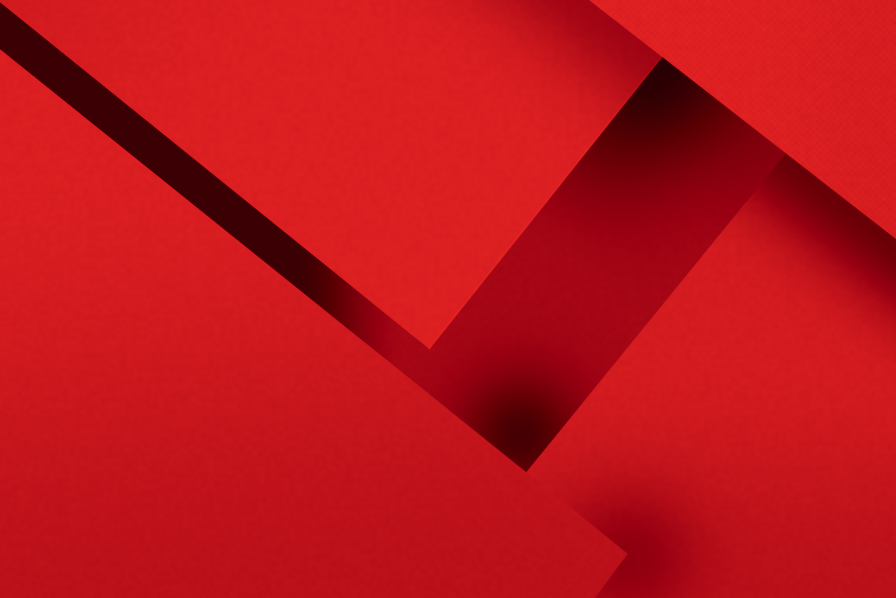
Write a WebGL 1 fragment shader that draws this background.

```glsl
precision highp float;
// Overlapping sheets of red paper with a deep shadowed channel between them.

uniform vec2 u_resolution;

// Layout: x runs 0 to ASPECT, y runs 0 to 1
const float ASPECT = 1.5;
const vec2 UPPER_START = vec2(0.0, 0.996);
const vec2 UPPER_CORNER = vec2(0.719, 0.416);
const vec2 UPPER_END = vec2(1.107, 0.902);
const vec2 LOWER_START = vec2(0.0, 0.918);
const vec2 LOWER_CORNER = vec2(1.051, 0.074);
const vec2 LOWER_END = vec2(0.996, 0.0);
const vec2 TOP_START = vec2(0.986, 1.0);
const vec2 TOP_END = vec2(1.5, 0.6);
const vec2 RIGHT_START = vec2(0.883, 0.213);
const vec2 RIGHT_END = vec2(1.3125, 0.74);

// Paper texture and edge light
const float GRAIN_SCALE = 95.0;
const float GRAIN_AMOUNT = 0.022;
const float WEAVE_SCALE = 85.0;
const float WEAVE_AMOUNT = 0.012;
const float RIM_WIDTH = 0.003;
const float RIM_LIGHT = 0.04;

vec2 hashGradient(vec2 cell) {
  float h = fract(sin(dot(cell, vec2(127.1, 311.7))) * 43758.5);
  return vec2(cos(h * 6.2832), sin(h * 6.2832));
}

float gradientNoise(vec2 p) {
  vec2 i = floor(p);
  vec2 f = fract(p);
  vec2 u = f * f * f * (f * (f * 6.0 - 15.0) + 10.0);
  vec2 e = vec2(1.0, 0.0);
  float a = dot(hashGradient(i), f);
  float b = dot(hashGradient(i + e.xy), f - e.xy);
  float c = dot(hashGradient(i + e.yx), f - e.yx);
  float d = dot(hashGradient(i + e.xx), f - e.xx);
  return mix(mix(a, b, u.x), mix(c, d, u.x), u.y);
}

// Signed distance to the line a-b, positive on its left
float side(vec2 p, vec2 a, vec2 b) {
  vec2 dir = normalize(b - a);
  return dot(p - a, vec2(-dir.y, dir.x));
}

float glow(float d, float radius) {
  return exp(-d * d / (radius * radius));
}

// Red pigment: green and blue rise with the tone
vec3 pigment(float tone) {
  return vec3(tone, max(0.0, (tone - 0.6) * 0.46), max(0.01, (tone - 0.3) * 0.23));
}

float channelTone(vec2 p, float upperEdge, float topSheet) {
  float along = dot(p - UPPER_END, normalize(UPPER_END - UPPER_CORNER));
  float tone = 0.65 - 0.1 * glow(topSheet, 0.12);
  tone -= 0.4 * glow(upperEdge, 0.15) * smoothstep(-0.38, -0.04, along);
  tone -= 0.38 * glow(length(p - vec2(0.872, 0.272)), 0.1);
  float slit = 1.0 - smoothstep(0.49, 0.68, p.x);
  return max(mix(tone, 0.23, slit), 0.16);
}

float rightTone(vec2 p, float topSheet) {
  float tone = 0.73 + 0.1 * smoothstep(0.0, 0.42, p.y);
  tone -= 0.42 * glow(topSheet, 0.1);
  return tone - 0.18 * glow(length(p - LOWER_CORNER), 0.11);
}

float upperTone(vec2 p, float topSheet) {
  float tone = 0.86 - 0.04 * smoothstep(0.3, 0.8, length(p - vec2(0.65, 0.65)));
  return tone - 0.22 * glow(topSheet, 0.11);
}

float lowerTone(vec2 p) {
  return mix(0.73, 0.855, smoothstep(0.0, 0.8, p.y + 0.08 - 0.08 * p.x));
}

void main() {
  vec2 p = gl_FragCoord.xy / u_resolution * vec2(ASPECT, 1.0);
  float blur = 0.8 / u_resolution.y;

  // Sheet distances, positive inside
  float upperEdge = side(p, UPPER_CORNER, UPPER_END);
  float upper = min(side(p, UPPER_START, UPPER_CORNER), upperEdge);
  float lower = -max(side(p, LOWER_START, LOWER_CORNER), side(p, LOWER_CORNER, LOWER_END));
  float top = side(p, TOP_START, TOP_END);
  float right = -side(p, RIGHT_START, RIGHT_END);

  // Sheets stacked from the bottom up
  float tone = channelTone(p, upperEdge, top);
  tone = mix(tone, rightTone(p, top), smoothstep(-blur, blur, right));
  float upperSheet = upperTone(p, top) + RIM_LIGHT * glow(upperEdge, RIM_WIDTH);
  tone = mix(tone, upperSheet, smoothstep(-blur, blur, upper));
  tone = mix(tone, lowerTone(p), smoothstep(-blur, blur, lower));
  vec2 weave = sin(p * WEAVE_SCALE * 6.2832);
  float topTone = 0.87 - 0.03 * smoothstep(1.2, 1.5, p.x) + WEAVE_AMOUNT * weave.x * weave.y;
  tone = mix(tone, topTone, smoothstep(-blur, blur, top));

  // Fibrous grain, fading in the shadows
  float grain = gradientNoise(p * GRAIN_SCALE) + 0.5 * gradientNoise(p * GRAIN_SCALE * 0.37);
  tone += GRAIN_AMOUNT * grain * smoothstep(0.3, 0.85, tone);
  gl_FragColor = vec4(pigment(tone), 1.0);
}
```
